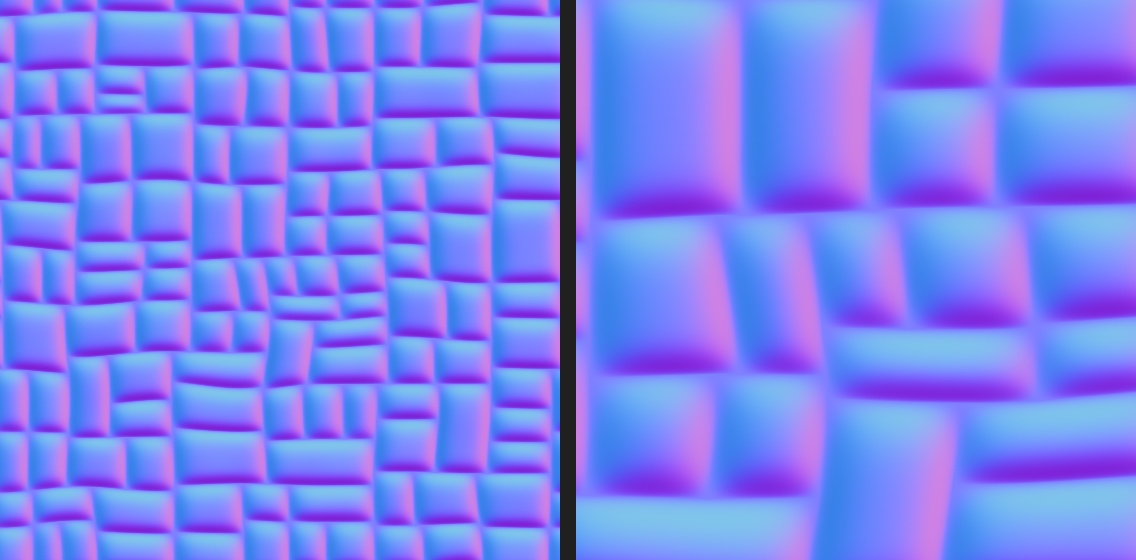
Left: the whole. Right: its middle third, enlarged.
A three.js fragment shader for this texture map:

```glsl
varying vec2 vUv;

const float GRID = 6.0;             // blocks per side, even so the wall repeats
const float BLOCK_JITTER = 0.56;
const float RELIEF = 0.0172;        // stone height
const vec2 BEVEL_LOW = vec2(0.0095, 0.0056);   // left, bottom
const vec2 BEVEL_HIGH = vec2(0.0078, 0.0100);  // right, top

float hash(vec2 p) {
  return fract(sin(dot(p, vec2(127.1, 311.7))) * 43758.5453);
}

float wrappedNoise(vec2 p, float period, float seed) {
  vec2 i = floor(p);
  vec2 f = fract(p);
  f = f * f * (3.0 - 2.0 * f);
  float a = hash(mod(i, period) + seed);
  float b = hash(mod(i + vec2(1.0, 0.0), period) + seed);
  float c = hash(mod(i + vec2(0.0, 1.0), period) + seed);
  float d = hash(mod(i + vec2(1.0, 1.0), period) + seed);
  return mix(mix(a, b, f.x), mix(c, d, f.x), f.y);
}

vec2 noisePair(vec2 uv, float period, float seed) {
  return vec2(wrappedNoise(uv * period, period, seed),
              wrappedNoise(uv * period, period, seed + 37.0)) - 0.5;
}

float jitter(vec2 vertex) {
  return (hash(mod(vertex, GRID) + 3.0) - 0.5) * BLOCK_JITTER;
}

// Interlocking block: walls run through alternate grid vertices
vec4 blockBounds(vec2 cell) {
  float a = jitter(cell);
  float b = jitter(cell + vec2(1.0, 0.0));
  float c = jitter(cell + vec2(0.0, 1.0));
  float d = jitter(cell + vec2(1.0, 1.0));
  bool even = mod(cell.x + cell.y, 2.0) < 0.5;
  vec4 shift = even ? vec4(c, a, b, d) : vec4(a, b, d, c);
  return vec4(cell, cell + 1.0) + shift;
}

// Finds the block around p; seed identifies it
vec4 findBlock(vec2 p, out float seed) {
  vec2 base = floor(p);
  vec4 found = vec4(base, base + 1.0);
  seed = 0.5;
  for (int j = -1; j <= 1; j++) {
    for (int i = -1; i <= 1; i++) {
      vec2 cell = base + vec2(float(i), float(j));
      vec4 box = blockBounds(cell);
      if (all(greaterThanEqual(p, box.xy)) && all(lessThan(p, box.zw))) {
        found = box;
        seed = hash(mod(cell, GRID) + 19.0);
      }
    }
  }
  return found;
}

// Cuts large blocks across their longer side into single stones
vec4 splitBlock(vec2 p, vec4 box, inout float seed) {
  for (int k = 0; k < 4; k++) {
    vec2 size = box.zw - box.xy;
    float limit = mix(0.007, 0.021, hash(vec2(seed, 5.0)));
    if (size.x * size.y < limit) break;
    float ratio = mix(0.38, 0.62, hash(vec2(seed, 9.0)));
    vec2 cut = mix(box.xy, box.zw, ratio);
    bool upright = size.x * 0.85 > size.y;
    bool upper = upright ? p.x >= cut.x : p.y >= cut.y;
    if (upright) {
      if (upper) box.x = cut.x; else box.z = cut.x;
    } else {
      if (upper) box.y = cut.y; else box.w = cut.y;
    }
    seed = hash(vec2(seed, upper ? 2.0 : 1.0));
  }
  return box;
}

// Rounded rise from a joint, and its derivative
vec2 rise(vec2 d, vec2 width) {
  return 1.0 - (1.0 + d / width) * exp(-d / width);
}

vec2 riseSlope(vec2 d, vec2 width) {
  return d / (width * width) * exp(-d / width);
}

vec3 stoneNormal(vec2 uv, vec2 p, vec4 box, float seed) {
  vec2 low = max(p - box.xy, 0.0);
  vec2 high = max(box.zw - p, 0.0);
  vec2 riseLow = rise(low, BEVEL_LOW);
  vec2 riseHigh = rise(high, BEVEL_HIGH);
  vec2 profile = riseLow * riseHigh;
  vec2 gradient = riseSlope(low, BEVEL_LOW) * riseHigh
                - riseSlope(high, BEVEL_HIGH) * riseLow;
  vec2 slope = -RELIEF * gradient * profile.yx;

  // Slight tilt and soft unevenness of each face
  vec2 tilt = vec2(hash(vec2(seed, 11.0)), hash(vec2(seed, 13.0))) - 0.5;
  vec2 face = vec2(-0.04, 0.02) + tilt * 0.07 + noisePair(uv, 18.0, 71.0) * 0.09;
  slope += face * profile.x * profile.y;
  return normalize(vec3(slope, 1.0));
}

void main() {
  // Gentle bend of the joints
  vec2 p = vUv + noisePair(vUv, 7.0, 53.0) * 0.019;
  float seed;
  vec4 box = findBlock(p * GRID, seed) / GRID;
  box = splitBlock(p, box, seed);
  vec3 normal = stoneNormal(vUv, p, box, seed);
  gl_FragColor = vec4(normal * 0.5 + 0.5, 1.0);
}
```
